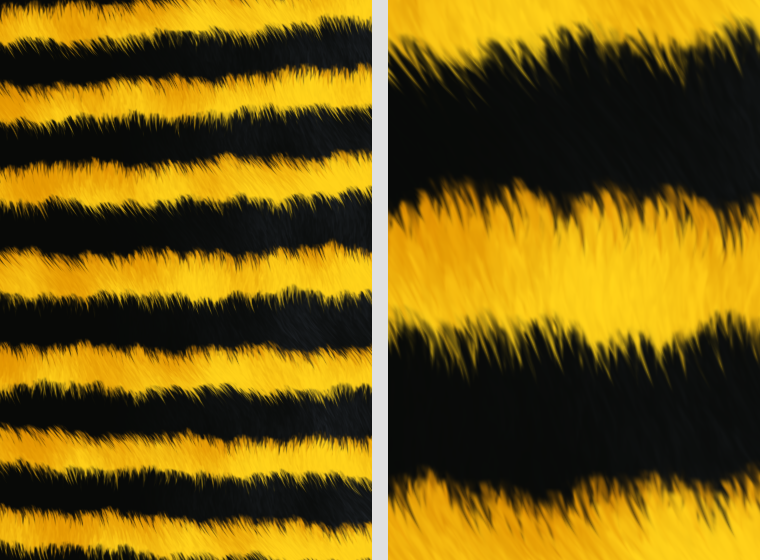
Left: the whole. Right: its middle third, enlarged.
Write a WebGL 1 fragment shader that draws this texture.

```glsl
precision highp float;
// Shaggy fur with seven wavy gold bands on black, fanning apart to the right.
uniform vec2 u_resolution;

float hash(vec2 p) {
  return fract(sin(dot(p, vec2(12.9898, 78.233))) * 43758.5);
}

// Band coordinate: whole numbers lie on the gold centre lines, y runs downward.
float bandPhase(vec2 p) {
  float across = p.x / 0.664;
  float start = mix(0.044, -0.007, across) + 0.005 * sin(3.14 * across);
  float sway = 0.011 * sin(8.17 * (p.y - 0.11));
  float ripple = 0.030 * sin(p.x * 23.0 + p.y * 17.0)
               + 0.022 * sin(p.x * 57.0 - p.y * 31.0)
               + 0.018 * sin(p.x * 131.0 + p.y * 43.0);
  return (p.y - start + sway) / mix(0.150, 0.165, across) + ripple;
}

// Colour of a hair from its root position, a random tone and its place along the hair.
vec3 furColour(vec2 root, float tone, float along) {
  // Roots sit above the visible band because the hairs hang down.
  float k = fract(bandPhase(root) + 0.585) - 0.5;
  float goldMask = 1.0 - smoothstep(0.205, 0.24, abs(k));

  float patches = 0.5 + 0.25 * sin(root.x * 19.0 + root.y * 29.0)
                + 0.25 * sin(root.x * 41.0 - root.y * 13.0);
  float light = 0.2 * tone + 0.35 * patches + 0.65 * root.x + 0.6 * k;
  vec3 gold = mix(vec3(0.90, 0.60, 0.01), vec3(1.0, 0.82, 0.10), smoothstep(0.12, 0.75, light));
  gold = mix(vec3(0.86, 0.53, 0.01), gold, smoothstep(-0.25, -0.12, k));
  gold *= 0.97 + 0.05 * tone;

  float sheen = smoothstep(0.15, 0.66, root.x) * (0.35 + 0.65 * patches);
  vec3 black = mix(vec3(0.030, 0.035, 0.028), vec3(0.17, 0.19, 0.22),
                   sheen * (0.3 + 0.7 * tone * tone) * (0.6 + 0.4 * along));
  return mix(black, gold, goldMask);
}

void main() {
  vec2 p = gl_FragCoord.xy / u_resolution.y;
  p.y = 1.0 - p.y;

  // Combed waves bend the strands sideways.
  float combed = p.x + 0.012 * sin(p.y * 19.0 + p.x * 7.0)
                     + 0.005 * sin(p.y * 47.0 - p.x * 11.0);

  // Undercoat
  vec3 colour = furColour(p - vec2(0.004, 0.012), 0.4, 0.5);

  // Overlapping layers of tapered hairs, coarse to fine
  for (int i = 0; i < 24; i++) {
    float layer = float(i);
    float seed = hash(vec2(layer, 3.7));
    float width = mix(0.015, 0.0065, layer / 23.0);
    float hairLength = 0.022 + 0.035 * seed * seed;
    float lean = 0.25 + 0.75 * (hash(vec2(layer, 9.1)) - 0.5);

    float column = (combed - lean * p.y) / width + seed * 17.0;
    float id = floor(column);
    float row = p.y / hairLength + hash(vec2(id, layer));
    float along = fract(row);
    vec2 cell = vec2(id + layer * 31.0, floor(row));
    float tone = hash(cell);

    float centre = 0.5 + 0.5 * (hash(cell + 5.3) - 0.5) * along;
    float halfWidth = 0.40 * (1.0 - along);
    float soft = 0.0012 / width + 0.5 / (u_resolution.y * width);
    float cover = 1.0 - smoothstep(halfWidth - soft, halfWidth + soft,
                                   abs(fract(column) - centre));
    cover *= smoothstep(0.0, 0.25, along) * (1.0 - smoothstep(0.7, 1.0, along));

    vec2 root = p - along * hairLength * vec2(lean, 1.0);
    colour = mix(colour, furColour(root, tone, along), 0.6 * cover);
  }

  gl_FragColor = vec4(colour, 1.0);
}
```
